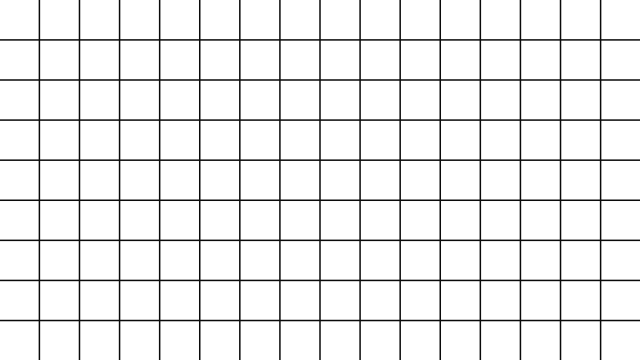
Write a Shadertoy shader that draws this pattern.

```glsl
// Plain square grid of thin black lines on white, 16 cells across and 9 down.

// Share of a pixel covered by a line, per axis, from the distance to its centre
vec2 lineCoverage(vec2 dist, float width, float pixel) {
    vec2 near = max(dist - 0.5 * pixel, -0.5 * width);
    vec2 far = min(dist + 0.5 * pixel, vec2(0.5 * width));
    return clamp((far - near) / pixel, 0.0, 1.0);
}

void mainImage(out vec4 fragColor, in vec2 fragCoord) {
    // Centred coordinates, one unit per canvas height
    float pixel = 1.0 / iResolution.y;
    vec2 pos = (fragCoord - 0.5 * iResolution.xy) * pixel + vec2(0.0, 0.0006);

    // Nearest inner line: 15 upright and 8 level, none on the border
    float pitch = 0.11135;
    vec2 halfStep = vec2(0.0, 0.5);
    vec2 nearest = floor(pos / pitch - halfStep + 0.5) + halfStep;
    nearest = clamp(nearest, -vec2(7.0, 3.5), vec2(7.0, 3.5));

    // Crossing lines merge without darkening twice
    vec2 cover = lineCoverage(abs(pos - nearest * pitch), 0.0042, pixel);
    float ink = 1.0 - (1.0 - cover.x) * (1.0 - cover.y);

    fragColor = vec4(mix(vec3(1.0), vec3(0.04), ink), 1.0);
}
```
